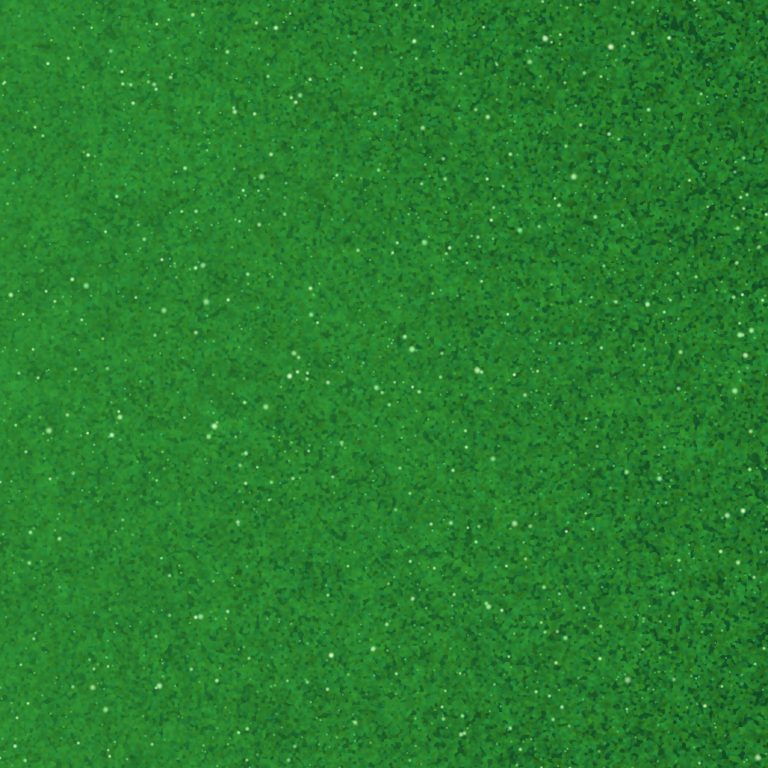
Give the GLSL for this texture, as a Shadertoy shader.

```glsl
const vec3 LIT_GREEN = vec3(0.178, 0.548, 0.198);
const vec3 SHADE_GREEN = vec3(0.142, 0.475, 0.165);
const vec3 DARK_TEAL = vec3(0.05, 0.25, 0.14);
const vec3 FLECK_GREEN = vec3(0.32, 0.76, 0.36);
const vec3 SPARK_GREEN = vec3(0.58, 0.95, 0.58);
const vec3 SPARK_PALE = vec3(0.88, 1.0, 0.76);

// Three independent random values for a cell
vec3 hash3(vec2 cell, float seed) {
    vec3 p = fract(vec3(cell.xyx + seed) * vec3(0.1031, 0.1030, 0.0973));
    p += dot(p, p.yxz + 33.33);
    return fract((p.xxy + p.yzz) * p.zyx);
}

// Soft cellular noise: each grain spreads its random values around its centre
vec3 grains(vec2 uv, float scale, float sharpness, float seed) {
    vec2 p = uv * scale;
    vec2 cell = floor(p);
    vec3 sum = vec3(0.0);
    float total = 0.0;
    for (int y = -1; y <= 1; y++) {
        for (int x = -1; x <= 1; x++) {
            vec2 id = cell + vec2(x, y);
            vec2 offset = id + hash3(id, seed).xy - p;
            float weight = exp(-sharpness * dot(offset, offset));
            sum += weight * hash3(id, seed + 57.0);
            total += weight;
        }
    }
    return sum / total;
}

// Scattered round glints: x is brightness, y is a random tint
vec2 glints(vec2 uv, float scale, float density, float radius, float seed) {
    vec2 p = uv * scale;
    vec2 cell = floor(p);
    vec2 best = vec2(0.0);
    for (int y = -1; y <= 1; y++) {
        for (int x = -1; x <= 1; x++) {
            vec2 id = cell + vec2(x, y);
            vec3 place = hash3(id, seed);
            vec3 look = hash3(id, seed + 91.0);
            vec2 offset = (id + place.xy - p) / scale;
            float size = radius * mix(0.8, 1.2, look.x);
            float reach = dot(offset, offset) / (size * size);
            float glow = exp(-reach * (0.6 + 0.4 * reach));
            glow *= step(place.z, density) * mix(0.65, 1.0, look.y);
            if (glow > best.x) best = vec2(glow, look.z);
        }
    }
    return best;
}

// Broad layered waves that vary the roughness of the surface
float waves(vec2 uv) {
    return sin(uv.x * 5.0 + uv.y * 3.0 + 1.0) * 0.5
         + sin(uv.y * 8.0 - uv.x * 4.0) * 0.3
         + sin(uv.x * 13.0 + uv.y * 9.0) * 0.2;
}

vec3 addGlints(vec3 color, vec2 glint, vec3 cool, vec3 warm) {
    return mix(color, mix(cool, warm, glint.y), glint.x);
}

void mainImage(out vec4 fragColor, in vec2 fragCoord) {
    vec2 uv = fragCoord / iResolution.y;

    // Smooth lit left side, rougher shaded right side and corners
    float corners = abs(uv.y - 0.52) * 0.7 * uv.x;
    float rough = clamp(0.1 + 0.6 * uv.x + corners + 0.09 * waves(uv), 0.0, 1.0);
    vec3 color = mix(LIT_GREEN, SHADE_GREEN, rough);

    // Fine grain in brightness and hue over soft clumps
    vec3 fine = grains(uv, 260.0, 3.2, 3.0);
    vec3 coarse = grains(uv, 120.0, 3.0, 17.0);
    vec3 clump = grains(uv, 38.0, 2.5, 83.0);
    float tone = (fine.x - 0.5) + 0.5 * (coarse.x - 0.5);
    color *= 1.0 + mix(0.17, 0.38, rough) * tone + 0.10 * (clump.x - 0.5);
    color += mix(0.07, 0.12, rough) * (fine.z - 0.5) * vec3(0.7, 0.1, -0.8);

    // Dark gaps between flakes
    float gap = smoothstep(0.54, 0.9, fine.y + 0.3 * (coarse.y - 0.5));
    color = mix(color, DARK_TEAL, gap * mix(0.2, 0.75, rough));

    // Tiny flecks, sparks and a few large sparkles
    vec2 fleck = glints(uv, 110.0, 0.10, 0.0016, 29.0);
    vec2 spark = glints(uv, 65.0, 0.075, 0.0022, 43.0);
    vec2 sparkle = glints(uv, 36.0, 0.045, 0.0033, 71.0);
    color = addGlints(color, fleck * vec2(0.65, 1.0), FLECK_GREEN, SPARK_GREEN);
    color = addGlints(color, spark * vec2(0.9, 1.0), SPARK_GREEN, SPARK_PALE);
    color = addGlints(color, sparkle, SPARK_GREEN, SPARK_PALE);

    fragColor = vec4(clamp(color, 0.0, 1.0), 1.0);
}
```
